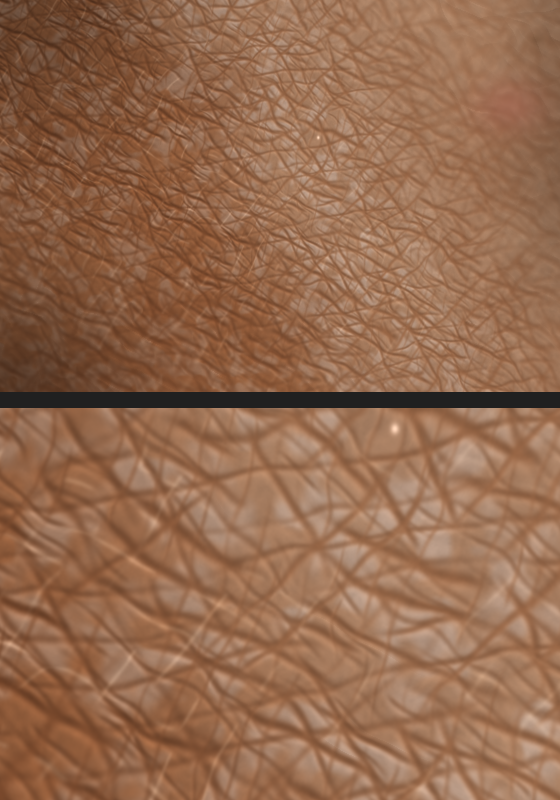
Top, the full canvas; bottom, a detail of the centre.
A Shadertoy shader for this texture:

```glsl
// Close-up of skin: crossing furrows, pale plaques and a shallow depth of field.

const vec3 SHADE_SKIN    = vec3(0.555, 0.350, 0.222);
const vec3 RIDGE_SKIN    = vec3(0.65, 0.490, 0.378);
const vec3 FAR_SKIN      = vec3(0.65, 0.495, 0.385);
const vec3 SHADE_FURROW  = vec3(0.43, 0.240, 0.135);
const vec3 RIDGE_FURROW  = vec3(0.57, 0.365, 0.235);
const vec3 SHADE_PLAQUE  = vec3(0.615, 0.470, 0.380);
const vec3 RIDGE_PLAQUE  = vec3(0.715, 0.605, 0.535);
const vec3 BLUSH         = vec3(0.66, 0.390, 0.320);
const vec3 MOLE          = vec3(0.43, 0.290, 0.190);
const float FURROW_SPACING = 0.041;
const float FURROW_WIDTH   = 0.0040;
const float RELIEF         = 0.16;
const vec2 LIGHT_STEP      = vec2(0.0022, 0.0042);

float hash(vec2 p) {
    vec3 q = fract(vec3(p.xyx) * 0.1031);
    q += dot(q, q.yzx + 33.33);
    return fract((q.x + q.y) * q.z);
}

float noise(vec2 p) {
    vec2 i = floor(p), f = fract(p);
    f = f * f * (3.0 - 2.0 * f);
    return mix(mix(hash(i), hash(i + vec2(1, 0)), f.x),
               mix(hash(i + vec2(0, 1)), hash(i + vec2(1, 1)), f.x), f.y);
}

float fbm(vec2 p) {
    float sum = 0.0, gain = 0.5;
    for (int i = 0; i < 4; i++) {
        sum += gain * noise(p);
        p = mat2(1.6, 1.2, -1.2, 1.6) * p + 7.3;
        gain *= 0.5;
    }
    return sum / 0.9375;
}

// Broken, wavering parallel lines; blur widens and weakens them.
float lines(vec2 p, float degrees, float spacing, float width, float blur, float seed) {
    float a = radians(degrees);
    float along = dot(p, vec2(cos(a), sin(a))) / spacing;
    float across = dot(p, vec2(-sin(a), cos(a))) / spacing + seed * 3.7;
    across += 0.6 * (noise(vec2(along * 0.3, across * 0.4) + seed * 11.0) - 0.5);
    float row = floor(across);
    float wobble = 0.34 * (noise(vec2(along * 0.6, row * 5.3 + seed)) - 0.5);
    float offset = 0.35 * (hash(vec2(row, seed)) - 0.5);
    float d = (fract(across) - 0.5 + wobble + offset) * spacing;
    float gate = smoothstep(0.2, 0.7, noise(vec2(along * 0.6 + seed, row * 7.1 + 40.0)));
    float w = sqrt(width * width + blur * blur);
    return gate * width / w * exp(-d * d / (w * w));
}

// Union of the coarse and fine furrow directions.
float furrows(vec2 p, float blur, float shade) {
    float s = FURROW_SPACING, w = FURROW_WIDTH, open = 1.0;
    open *= 1.0 - 0.95 * lines(p, -27.0, s * 0.85, w * 1.15, blur, 1.0);
    open *= 1.0 - mix(0.85, 0.65, shade) * lines(p, -62.0, s, w, blur, 2.0);
    open *= 1.0 - mix(0.8, 0.55, shade) * lines(p, 47.0, s * 1.1, w * 0.85, blur, 3.0);
    open *= 1.0 - mix(0.75, 0.4, shade) * lines(p, 9.0, s * 0.95, w * 0.9, blur, 4.0);
    open *= 1.0 - 0.5 * lines(p, -42.0, s * 0.5, w * 0.6, blur, 5.0);
    open *= 1.0 - 0.45 * lines(p, 72.0, s * 0.6, w * 0.55, blur, 6.0);
    return 1.0 - open;
}

float spot(vec2 p, vec2 centre, vec2 radius) {
    vec2 d = (p - centre) / radius;
    return exp(-dot(d, d));
}

void mainImage(out vec4 fragColor, in vec2 fragCoord) {
    vec2 p = fragCoord / iResolution.y;

    // Regions to the left and right of the lit diagonal ridge
    float side = p.x - (1.06 - 0.47 * p.y) + 0.12 * (fbm(p * 4.0) - 0.5);
    float shade = 1.0 - smoothstep(-0.36, 0.02, side);
    float far = smoothstep(0.04, 0.40, side);
    float nearCorner = 1.0 - smoothstep(0.1, 0.7, p.y + 0.45 * p.x);
    float blur = 0.0012 + 0.009 * smoothstep(0.12, 0.65, side) + 0.0055 * nearCorner;
    blur = sqrt(blur * blur + 0.3 / (iResolution.y * iResolution.y));
    float sharp = FURROW_WIDTH / (FURROW_WIDTH + blur);

    // Furrow network and its slope toward the light
    vec2 warp = vec2(noise(p * 10.0), noise(p * 10.0 + 31.0)) - 0.5;
    warp += 0.4 * (vec2(noise(p * 33.0 + 5.0), noise(p * 33.0 + 63.0)) - 0.5);
    vec2 q = p + 0.018 * warp;
    float depth = furrows(q, blur, shade);
    float slope = furrows(q + LIGHT_STEP, blur, shade) - depth;

    // Skin, plaques and furrows
    vec3 skin = mix(mix(RIDGE_SKIN, SHADE_SKIN, shade), FAR_SKIN, far);
    vec3 plaque = mix(mix(RIDGE_PLAQUE, SHADE_PLAQUE, shade), FAR_SKIN * 1.08, far);
    vec3 furrow = mix(RIDGE_FURROW, SHADE_FURROW, shade);
    float patches = smoothstep(0.36, 0.70, noise(q * 33.0) * 0.65 + noise(q * 70.0 + 9.0) * 0.35);
    vec3 color = mix(skin, plaque, patches * (1.0 - depth) * mix(0.45, 0.95, sharp));
    color = mix(color, furrow, depth * mix(0.8, 0.68, shade));
    color *= 1.0 + RELIEF * slope * mix(1.0, 1.5, shade);

    // Short pale crests and fine surface grain
    float crest = lines(q, 58.0, 0.041, 0.0021, blur, 8.0)
                + lines(q, -33.0, 0.038, 0.0022, blur, 9.0);
    crest *= smoothstep(0.4, 0.7, noise(q * 42.0 + 23.0));
    color += vec3(0.12, 0.12, 0.11) * crest * mix(0.5, 1.0, shade) * (1.0 - far);
    color *= 1.0 + 0.20 * sharp * (fbm(q * 90.0) - 0.5);

    // Broad mottling and fall-off toward the edges
    float tone = fbm(p * 5.0 + 17.0) - 0.5;
    color *= 1.0 + tone * vec3(0.14, 0.22, 0.28);
    color *= 1.0 - 0.32 * spot(p, vec2(0.0, 0.0), vec2(0.30, 0.26));
    color *= 1.0 - 0.24 * spot(p, vec2(0.0, 1.0), vec2(0.45, 0.30));
    color *= 1.0 - 0.07 * shade * (1.0 - smoothstep(0.0, 0.5, p.x));
    color *= 1.0 - 0.20 * smoothstep(1.20, 1.48, p.x) * smoothstep(0.05, 0.5, p.y);

    // Blemishes and a wet glint
    color = mix(color, BLUSH, 0.5 * spot(p, vec2(1.30, 0.73), vec2(0.085, 0.065)));
    color = mix(color, MOLE, 0.55 * spot(p, vec2(1.37, 0.90), vec2(0.018, 0.015)));
    color += 0.35 * spot(p, vec2(0.812, 0.649), vec2(0.0035, 0.0045));

    fragColor = vec4(clamp(color, 0.0, 1.0), 1.0);
}
```
